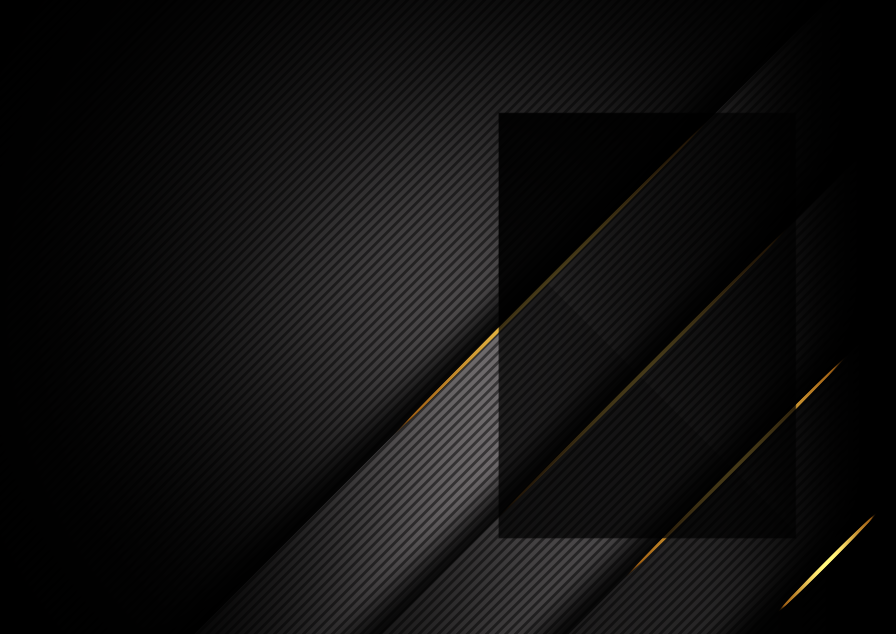
This background is drawn by a WebGL 1 fragment shader. Its source:

```glsl
precision highp float;

uniform vec2 u_resolution;

// Signed distance to an axis-aligned box
float boxDistance(vec2 p, vec2 center, vec2 halfSize) {
  vec2 q = abs(p - center) - halfSize;
  return length(max(q, 0.0)) + min(max(q.x, q.y), 0.0);
}

// Fine diagonal grooves across the whole surface
float grooves(float diagonal) {
  float wave = 0.5 + 0.5 * cos(6.28318 * diagonal / 0.0152);
  return mix(0.55, 1.08, smoothstep(0.1, 0.65, wave));
}

void main() {
  vec2 p = gl_FragCoord.xy / u_resolution.y;
  float pixel = 1.0 / u_resolution.y;
  float diagonal = p.x - p.y;

  // Soft glow behind the bands
  vec2 fromGlow = p - vec2(0.73, 0.52);
  float light = 0.27 * exp(-7.5 * dot(fromGlow, fromGlow));
  vec3 gold = vec3(0.0);

  // Overlapping bands, each with a cast shadow and a tapered gold edge
  for (int i = 0; i < 4; i++) {
    float n = float(i);
    float edge = diagonal - (0.307 + 0.295 * n);
    float along = (p.x - 0.8 - 0.15 * n) / (0.3 + 0.03 * n);
    float band = (0.4 - 0.13 * n) * exp(-along * along);
    band *= 1.0 - smoothstep(1.1, 1.38, p.x);

    light *= mix(0.12, 1.0, smoothstep(0.0, 0.1, -edge));
    light = mix(light, band, smoothstep(-pixel, pixel, edge));

    float reach = abs(p.x - 0.87 - 0.145 * n) / (0.26 - 0.02 * n * n);
    float taper = max(1.0 - reach * reach, 0.0);
    float width = 0.0045 * sqrt(taper);
    float line = 1.0 - smoothstep(width - pixel, width + pixel, abs(edge));
    vec3 metal = mix(vec3(0.62, 0.36, 0.07), vec3(0.95, 0.78, 0.3), taper * taper);
    metal += vec3(0.1, 0.2, 0.2) * step(2.5, n) * pow(taper, 4.0);
    gold += metal * line * smoothstep(0.0, 0.35, taper);
  }

  // Translucent dark panel with a faint crease across its bands
  float panel = boxDistance(p, vec2(1.021, 0.4865), vec2(0.2345, 0.3355));
  float inside = 1.0 - smoothstep(-pixel, pixel, panel);
  float onBands = smoothstep(-pixel, pixel, diagonal - 0.307);
  float crease = p.x + p.y - 1.416;
  float sheen = smoothstep(-pixel, pixel, crease) * exp(-6.0 * max(crease, 0.0));
  float tint = mix(0.09, 0.27 + 0.07 * sheen, onBands);
  light *= mix(1.0, tint, inside);
  gold *= mix(1.0, 0.38, inside);

  vec3 color = vec3(1.0, 0.965, 0.98) * light * grooves(diagonal);
  color = mix(color, gold, clamp(max(gold.r, gold.g) * 2.0, 0.0, 1.0));
  gl_FragColor = vec4(color, 1.0);
}
```
